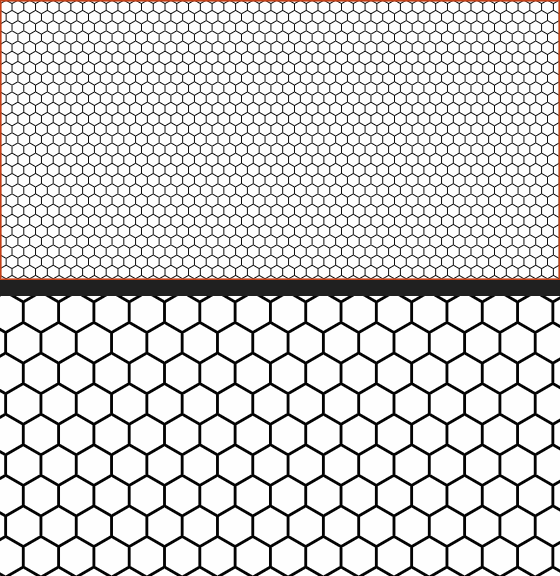
Top, the full canvas; bottom, a detail of the centre.
Give the GLSL for this pattern, as a Shadertoy shader.

```glsl
const vec3 PAPER = vec3(0.995);
const vec3 INK = vec3(0.01);
const vec3 FRAME = vec3(0.77, 0.25, 0.09);

// Lengths are fractions of the canvas height
const float PITCH = 0.04203;
const float LINE_WIDTH = 0.0034;
const float FRAME_WIDTH = 0.0057;
const vec2 CELL_CENTRE = vec2(0.7154, 0.5018);

// Offset from the nearest point of a rectangular lattice
vec2 latticeOffset(vec2 p, vec2 period) {
    return mod(p + 0.5 * period, period) - 0.5 * period;
}

// Distance to the nearest wall of upright hexagons of unit width
float hexWallDistance(vec2 p) {
    vec2 period = vec2(1.0, sqrt(3.0));
    vec2 a = latticeOffset(p, period);
    vec2 b = latticeOffset(p - 0.5 * period, period);
    vec2 q = abs(dot(a, a) < dot(b, b) ? a : b);
    return 0.5 - max(q.x, dot(q, 0.5 * period));
}

// Share of a pixel covered by a stroke centred at distance d
float strokeCoverage(float d, float width, float pixel) {
    float near = max(d - 0.5 * pixel, -0.5 * width);
    float far = min(d + 0.5 * pixel, 0.5 * width);
    return clamp((far - near) / pixel, 0.0, 1.0);
}

// Distance inward from the nearest canvas edge
float edgeDistance(vec2 p, vec2 size) {
    vec2 d = min(p, size - p);
    return min(d.x, d.y);
}

void mainImage(out vec4 fragColor, in vec2 fragCoord) {
    float pixel = 1.0 / iResolution.y;
    vec2 p = fragCoord * pixel;
    vec2 size = iResolution.xy * pixel;

    // Honeycomb
    float wall = PITCH * hexWallDistance((p - CELL_CENTRE) / PITCH);
    vec3 color = mix(PAPER, INK, strokeCoverage(wall, LINE_WIDTH, pixel));

    // Border, half of its stroke lying outside the canvas
    float frame = strokeCoverage(edgeDistance(p, size), 2.0 * FRAME_WIDTH, pixel);
    fragColor = vec4(mix(color, FRAME, frame), 1.0);
}
```
